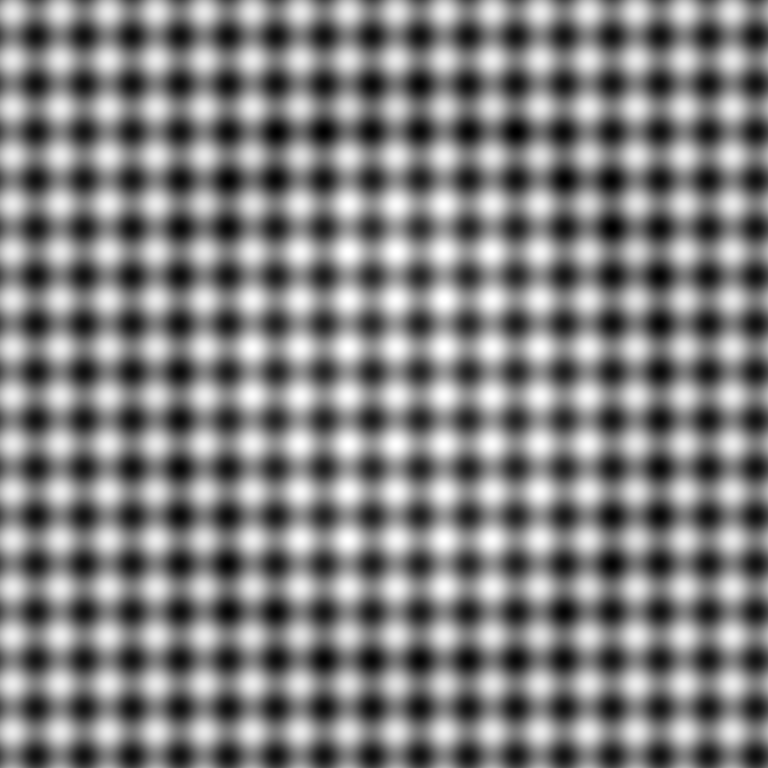
Write a WebGL 1 fragment shader that draws this pattern.

```glsl
precision highp float;

uniform vec2 u_resolution;

const float TAU = 6.2831853;
const float REPEATS = 16.0;                  // dots across and down
const float BASE_GREY = 0.49;
const float WAVE_AMPLITUDE = 0.21;           // of each of the two waves
const vec2 GLOW_CENTRE = vec2(0.54, 0.49);
const vec2 GLOW_RADII = vec2(0.29, 0.33);
const float GLOW_LIFT = 0.075;
const float RIM_RADIUS = 1.13;               // in units of GLOW_RADII
const float RIM_WIDTH = 0.12;
const float RIM_DROP = 0.045;
const float RIM_TOP_DROP = 0.03;             // extra darkening of the upper rim
const float COARSE_CELLS = 8.0;
const float FINE_CELLS = 24.0;
const float COARSE_WEAR = 0.035;
const float FINE_WEAR = 0.03;

float hash(vec2 cell) {
  vec3 p = fract(cell.xyx * vec3(0.1031, 0.1030, 0.0973));
  p += dot(p, p.yzx + 33.33);
  return fract((p.x + p.y) * p.z);
}

// Value noise from -1 to 1 on a lattice that wraps at the canvas edges
float wrappedNoise(vec2 uv, float cells) {
  vec2 p = uv * cells;
  vec2 i = floor(p);
  vec2 f = fract(p);
  vec2 blend = f * f * (3.0 - 2.0 * f);
  vec2 lo = mod(i, cells);
  vec2 hi = mod(i + 1.0, cells);
  float bottom = mix(hash(lo), hash(vec2(hi.x, lo.y)), blend.x);
  float top = mix(hash(vec2(lo.x, hi.y)), hash(hi), blend.x);
  return 2.0 * mix(bottom, top, blend.y) - 1.0;
}

// Crossed sine waves: white dots and black dots with grey saddles between
float dotLattice(vec2 uv) {
  vec2 wave = sin(TAU * REPEATS * uv);
  return WAVE_AMPLITUDE * (wave.x - wave.y);
}

// Broad bright oval with a dark rim, fading out before the edges
float ovalTone(vec2 uv) {
  vec2 offset = (uv - GLOW_CENTRE) / GLOW_RADII;
  float radius = length(offset);
  float inside = 1.0 - smoothstep(0.65, 1.05, radius);
  float fromRim = (radius - RIM_RADIUS) / RIM_WIDTH;
  float rim = exp(-fromRim * fromRim);
  float drop = RIM_DROP + RIM_TOP_DROP * smoothstep(0.3, 1.0, offset.y);
  return GLOW_LIFT * inside - drop * rim;
}

// Uneven tone, stronger near the oval than at the borders
float wear(vec2 uv) {
  vec2 border = sin(0.5 * TAU * uv);
  float strength = mix(0.3, 1.0, border.x * border.y);
  float tone = COARSE_WEAR * wrappedNoise(uv, COARSE_CELLS)
             + FINE_WEAR * wrappedNoise(uv, FINE_CELLS);
  return strength * tone;
}

void main() {
  vec2 uv = gl_FragCoord.xy / u_resolution;
  float grey = BASE_GREY + dotLattice(uv) + ovalTone(uv) + wear(uv);
  gl_FragColor = vec4(vec3(clamp(grey, 0.0, 1.0)), 1.0);
}
```
